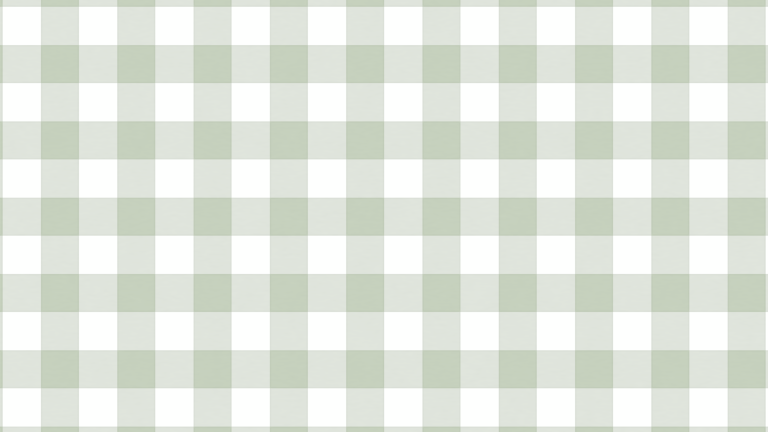
This pattern is drawn by a WebGL 1 fragment shader. Its source:

```glsl
precision highp float;
uniform vec2 u_resolution;

vec2 gradientAt(vec2 cell) {
    vec2 h = vec2(dot(cell, vec2(127.1, 311.7)), dot(cell, vec2(269.5, 183.3)));
    return fract(sin(h) * 43758.5) * 2.0 - 1.0;
}

float gradientNoise(vec2 p) {
    vec2 i = floor(p);
    vec2 f = fract(p);
    vec2 u = f * f * f * (f * (f * 6.0 - 15.0) + 10.0);
    float a = dot(gradientAt(i), f);
    float b = dot(gradientAt(i + vec2(1.0, 0.0)), f - vec2(1.0, 0.0));
    float c = dot(gradientAt(i + vec2(0.0, 1.0)), f - vec2(0.0, 1.0));
    float d = dot(gradientAt(i + 1.0), f - 1.0);
    return mix(mix(a, b, u.x), mix(c, d, u.x), u.y);
}

void main() {
    // One unit is one check repeat, square on any canvas
    vec2 p = gl_FragCoord.xy / u_resolution.y * 5.662;
    float pixel = 5.662 / u_resolution.y;

    // Signed distance inside the vertical (x) and horizontal (y) bands
    vec2 inside = 0.249 - abs(fract(p - vec2(0.786, 0.822) + 0.5) - 0.5);
    vec2 band = smoothstep(-0.75 * pixel, 0.75 * pixel, inside);
    float layers = band.x + band.y;

    // White ground, one dyed layer, then two overlapping layers
    vec3 color = mix(vec3(0.995, 1.0, 0.995), vec3(0.875, 0.895, 0.862), min(layers, 1.0));
    color = mix(color, vec3(0.775, 0.818, 0.742), max(layers - 1.0, 0.0));

    // Faint darker selvage along the band edges
    vec2 edge = band * (1.0 - smoothstep(0.008, 0.008 + 1.5 * pixel, inside));
    color -= 0.018 * max(edge.x, edge.y);

    // Soft woven grain in the dyed areas
    float grain = gradientNoise(p * vec2(9.0, 26.0)) + 0.6 * gradientNoise(p * 3.0 + 17.0);
    color += 0.008 * grain * min(layers, 1.0);

    gl_FragColor = vec4(color, 1.0);
}
```
